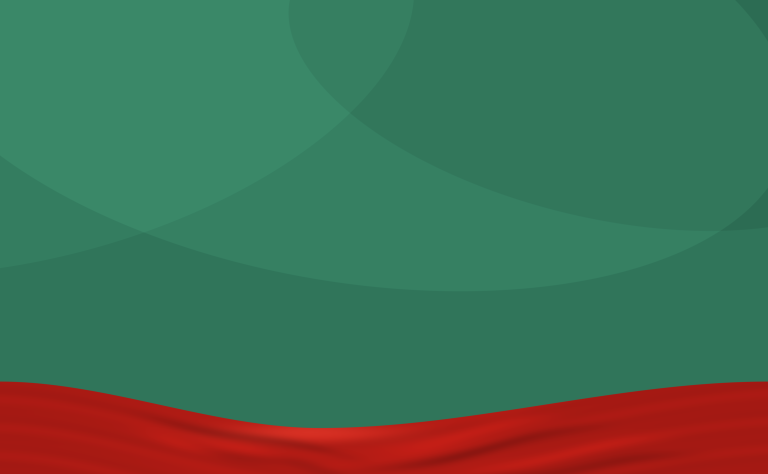
A WebGL 2 fragment shader for this background:

```glsl
#version 300 es
precision highp float;
// Overlapping translucent green ellipses above a draped red cloth.

uniform vec2 u_resolution;
out vec4 outColor;

// Layout: x runs from 0 to ASPECT, y from 0 to 1.
const float ASPECT = 1.62;
const float VALLEY_X = 0.675;
const float VALLEY_Y = 0.097;
const float CREST_Y = 0.195;

// Green backdrop and the tint each ellipse adds.
const vec3 GREEN = vec3(0.188, 0.459, 0.353);
const vec3 LEFT_TINT = vec3(0.016, 0.032, 0.024);
const vec3 WIDE_TINT = vec3(0.022, 0.042, 0.032);
const vec3 SHADE_TINT = vec3(-0.014, -0.034, -0.027);

// Cloth colours.
const vec3 CLOTH = vec3(0.65, 0.10, 0.075);
const vec3 CLOTH_LIT = vec3(0.13, 0.018, 0.012);
const vec3 CLOTH_GLOW = vec3(0.14, 0.08, 0.06);
const float WRINKLE = 0.12;

// Approximate signed distance to a rotated ellipse.
float ellipse(vec2 p, vec2 center, vec2 radii, float angle) {
    float c = cos(angle), s = sin(angle);
    vec2 q = mat2(c, -s, s, c) * (p - center);
    vec2 n = q / radii;
    return (dot(n, n) - 1.0) / (2.0 * max(length(n / radii), 0.001));
}

float coverage(float dist, float pixel) {
    return 1.0 - smoothstep(-0.7 * pixel, 0.7 * pixel, dist);
}

// Height of the cloth rim: two smooth slopes meeting in a valley.
float rimHeight(float x) {
    float rise = x < VALLEY_X
        ? 1.0 - smoothstep(0.0, VALLEY_X, x)
        : smoothstep(VALLEY_X, ASPECT, x);
    return mix(VALLEY_Y, CREST_Y, rise);
}

// Soft, gently S-curved crease from a to b, fading at both ends.
float crease(vec2 p, vec2 a, vec2 b, float width) {
    float t = (p.x - a.x) / (b.x - a.x);
    float y = mix(a.y, b.y, t) - 0.006 * sin(6.2832 * t);
    float d = (p.y - y) / width;
    float fade = smoothstep(-0.2, 0.35, t) * (1.0 - smoothstep(0.65, 1.2, t));
    return exp(-d * d) * fade;
}

vec3 backdrop(vec2 p, float pixel) {
    float left = ellipse(p, vec2(0.089, 0.856), vec2(0.806, 0.395), 0.268);
    float wide = ellipse(p, vec2(0.726, 0.879), vec2(0.956, 0.471), -0.178);
    float shade = ellipse(p, vec2(1.253, 0.846), vec2(0.660, 0.301), -0.246);
    return GREEN + LEFT_TINT * coverage(left, pixel)
                 + WIDE_TINT * coverage(wide, pixel)
                 + SHADE_TINT * coverage(shade, pixel);
}

vec3 cloth(vec2 p, float depth) {
    // Broad light around the valley.
    float center = exp(-pow((p.x - 0.69) / 0.42, 2.0));
    float light = 0.35 * center;

    // Lit ridges and shaded troughs converging on the valley.
    light += 0.55 * crease(p, vec2(0.30, 0.090), vec2(0.62, 0.020), 0.016);
    light += 0.60 * crease(p, vec2(0.80, 0.045), vec2(1.16, 0.118), 0.016);
    light += 0.50 * crease(p, vec2(1.00, 0.008), vec2(1.40, 0.075), 0.015);
    light -= 0.75 * crease(p, vec2(0.32, 0.118), vec2(0.74, 0.035), 0.011);
    light -= 0.80 * crease(p, vec2(0.40, 0.065), vec2(0.72, -0.005), 0.013);
    light -= 0.85 * crease(p, vec2(0.82, 0.012), vec2(1.25, 0.100), 0.012);
    light -= 0.70 * crease(p, vec2(1.02, -0.012), vec2(1.45, 0.040), 0.012);

    // Fine wrinkles from layered sines.
    float phase = depth * 110.0 + 5.0 * abs(p.x - VALLEY_X);
    light += WRINKLE * (sin(phase) + 0.5 * sin(phase * 1.9 + 4.0 * p.x));

    vec2 g = (p - vec2(0.655, 0.088)) / vec2(0.17, 0.021);
    return CLOTH + CLOTH_LIT * light + CLOTH_GLOW * exp(-dot(g, g));
}

void main() {
    vec2 p = gl_FragCoord.xy / u_resolution * vec2(ASPECT, 1.0);
    float pixel = 1.0 / u_resolution.y;
    float depth = rimHeight(p.x) - p.y;
    vec3 color = mix(backdrop(p, pixel), cloth(p, depth), coverage(-depth, pixel));
    outColor = vec4(color, 1.0);
}
```
